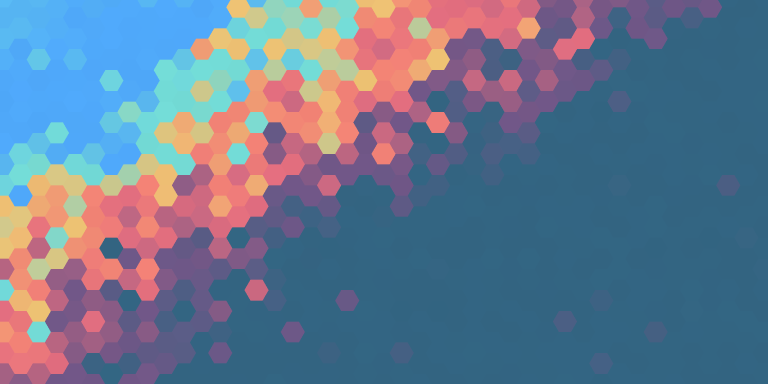
Reproduce this background procedurally as a WebGL 1 fragment shader.

```glsl
precision highp float;
// Flat-topped hexagon mosaic: a diagonal ramp from blue through coral to deep teal.

uniform vec2 u_resolution;

// Lattice, in units of the canvas height
const float HEX_RADIUS = 0.0315;
const vec2 HEX_ORIGIN = vec2(0.0065, 0.0263);
const vec2 HEX_PITCH = HEX_RADIUS * vec2(3.0, 1.7320508);

// Ramp direction and scatter
const vec2 RAMP_SLOPE = vec2(0.548, -0.822);
const float RAMP_START = 0.822;
const float RAMP_LIMIT = 1.18;
const float CLUMP_SIZE = 0.075;
const float CLUMP_AMOUNT = 0.22;
const float GRAIN_AMOUNT = 0.20;
const float OUTLIER_AMOUNT = 0.22;

// Palette, from upper left to lower right
const vec3 SKY = vec3(0.35, 0.73, 0.95);
const vec3 BLUE = vec3(0.31, 0.66, 0.98);
const vec3 CYAN = vec3(0.45, 0.86, 0.84);
const vec3 SAND = vec3(0.93, 0.76, 0.45);
const vec3 CORAL = vec3(0.95, 0.51, 0.46);
const vec3 PINK = vec3(0.89, 0.43, 0.50);
const vec3 PURPLE = vec3(0.44, 0.34, 0.53);
const vec3 TEAL = vec3(0.20, 0.395, 0.51);

const int SAMPLES = 3; // per axis, for edge smoothing

float hash(vec2 p) {
    vec3 q = fract(p.xyx * vec3(0.1031, 0.1030, 0.0973));
    q += dot(q, q.yzx + 33.33);
    return fract((q.x + q.y) * q.z);
}

float noise(vec2 p) {
    vec2 i = floor(p);
    vec2 f = fract(p);
    f = f * f * (3.0 - 2.0 * f);
    float low = mix(hash(i), hash(i + vec2(1.0, 0.0)), f.x);
    float high = mix(hash(i + vec2(0.0, 1.0)), hash(i + vec2(1.0, 1.0)), f.x);
    return mix(low, high, f.y);
}

// Cell index: two interleaved grids, counted in half pitches
vec2 hexCell(vec2 p) {
    vec2 q = (p - HEX_ORIGIN) / HEX_PITCH;
    vec2 a = floor(q + 0.5);
    vec2 b = floor(q) + 0.5;
    vec2 da = (q - a) * HEX_PITCH;
    vec2 db = (q - b) * HEX_PITCH;
    return 2.0 * (dot(da, da) < dot(db, db) ? a : b);
}

float bump(vec2 p, vec2 centre, float radius) {
    vec2 d = (p - centre) / radius;
    return exp(-dot(d, d));
}

// Smooth diagonal ramp with broad bulges and inlets
float rampField(vec2 p) {
    float t = RAMP_START + dot(RAMP_SLOPE, p);
    t -= 0.09 * bump(p, vec2(0.37, 0.69), 0.19);  // blue bulge
    t += 0.07 * bump(p, vec2(0.85, 0.98), 0.11);  // sand patch
    t -= 0.10 * bump(p, vec2(1.32, 0.61), 0.14);  // purple bulge
    t += 0.13 * bump(p, vec2(0.78, 0.46), 0.09);  // teal inlet
    t += 0.06 * bump(p, vec2(0.00, 0.33), 0.20);  // warm left edge
    return min(t, RAMP_LIMIT);
}

vec3 palette(float t) {
    vec3 c = mix(SKY, BLUE, smoothstep(0.0, 0.22, t));
    c = mix(c, CYAN, smoothstep(0.33, 0.43, t));
    c = mix(c, SAND, smoothstep(0.47, 0.56, t));
    c = mix(c, CORAL, smoothstep(0.56, 0.65, t));
    c = mix(c, PINK, smoothstep(0.65, 0.73, t));
    c = mix(c, PURPLE, smoothstep(0.72, 0.88, t));
    return mix(c, TEAL, smoothstep(0.90, 1.02, t));
}

vec3 mosaic(vec2 p) {
    vec2 cell = hexCell(p);
    vec2 centre = HEX_ORIGIN + 0.5 * cell * HEX_PITCH;
    float t = rampField(centre);

    // Scatter is strongest in the warm band and calm at both ends
    float warmth = smoothstep(0.20, 0.65, t) * (1.0 - smoothstep(0.96, 1.12, t));
    float clump = noise(centre / CLUMP_SIZE + 7.0) - 0.5;
    float grain = hash(cell + 51.0) - 0.5;
    float kick = 2.0 * hash(cell + 133.0) - 1.0;
    float outlier = kick * kick * kick * kick * kick;
    t += warmth * (CLUMP_AMOUNT * clump + GRAIN_AMOUNT * grain);
    t += OUTLIER_AMOUNT * outlier;

    float shade = 1.0 + 0.02 * (hash(cell + 211.0) - 0.5);
    return palette(t) * shade;
}

void main() {
    vec3 colour = vec3(0.0);
    for (int i = 0; i < SAMPLES; i++) {
        for (int j = 0; j < SAMPLES; j++) {
            vec2 offset = (vec2(float(i), float(j)) + 0.5) / float(SAMPLES) - 0.5;
            colour += mosaic((gl_FragCoord.xy + offset) / u_resolution.y);
        }
    }
    gl_FragColor = vec4(colour / float(SAMPLES * SAMPLES), 1.0);
}
```
